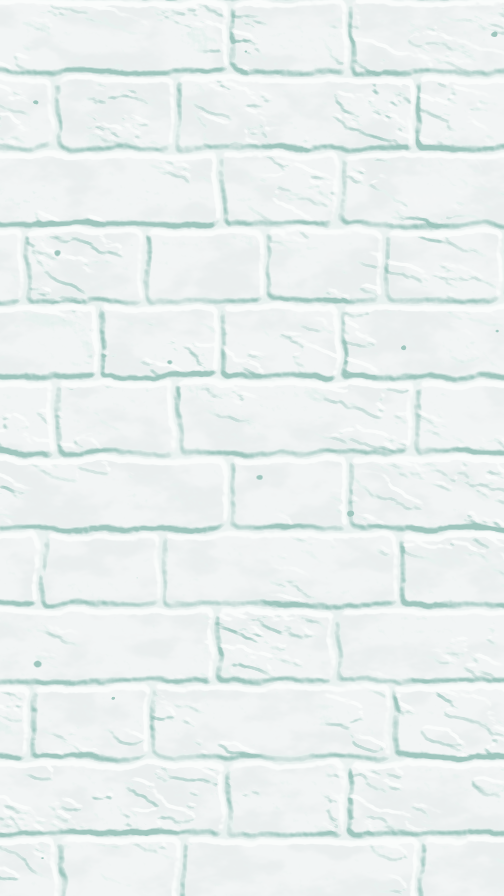
Write a WebGL 1 fragment shader that draws this texture.

```glsl
precision highp float;

uniform vec2 u_resolution;

// Layout, in units of one course height
const float COURSES = 11.76;
const float TOP_SHIFT = 0.035;
const float PERIOD = 4.73;
const float SHORT_BRICK = 1.58;
const float FIRST_SHORT = 2.925;
const float JOINT_HALF = 0.05;
const float CORNER = 0.08;

// Surface
const float EDGE_ROUGHNESS = 0.13;
const float BEVEL = 0.045;
const float FLAKE_HEIGHT = 0.30;
const float GRAIN_HEIGHT = 0.13;
const float PIT_CHANCE = 0.13;

// Light from the upper right; y points down the wall
const vec2 LIGHT_STEP = vec2(0.024, -0.040);
const float SHADOW_GAIN = 1.5;

const vec3 HIGHLIGHT = vec3(0.98, 0.99, 0.985);
const vec3 WHITE = vec3(0.95, 0.96, 0.96);
const vec3 PALE = vec3(0.91, 0.93, 0.93);
const vec3 MINT = vec3(0.91, 0.95, 0.94);
const vec3 SOFT_SHADOW = vec3(0.83, 0.89, 0.88);
const vec3 TEAL_SHADOW = vec3(0.73, 0.84, 0.82);
const vec3 DEEP_TEAL = vec3(0.63, 0.78, 0.75);

float hash(vec2 p) {
  return fract(sin(dot(p, vec2(127.1, 311.7))) * 43758.55);
}

float noise(vec2 p) {
  vec2 i = floor(p);
  vec2 f = fract(p);
  f = f * f * (3.0 - 2.0 * f);
  return mix(mix(hash(i), hash(i + vec2(1.0, 0.0)), f.x),
             mix(hash(i + vec2(0.0, 1.0)), hash(i + 1.0), f.x), f.y);
}

float fbm(vec2 p) {
  float sum = 0.0;
  float weight = 0.533;
  for (int i = 0; i < 4; i++) {
    sum += weight * noise(p);
    p = mat2(1.6, 1.2, -1.2, 1.6) * p + 5.3;
    weight *= 0.5;
  }
  return sum;
}

// Short and long bricks alternate: x is the distance to the brick, yz its id
vec3 brick(vec2 q) {
  float row = floor(q.y);
  float odd = mod(row, 2.0);
  float drift = mix(0.09, 0.23, odd) * sin(1.2 * row - 5.17);
  float u = q.x - FIRST_SHORT + 0.5 * PERIOD * odd - drift;
  float cell = floor(u / PERIOD);
  u -= cell * PERIOD;

  float isLong = step(SHORT_BRICK, u);
  float left = SHORT_BRICK * isLong;
  float right = mix(SHORT_BRICK, PERIOD, isLong);

  // Two neighbouring courses have one long brick cut in half
  if (isLong > 0.5 && abs(row - 3.5) < 1.0 && abs(row + cell - 3.0) < 0.5) {
    float middle = 0.5 * (left + right);
    if (u < middle) right = middle;
    else left = middle;
  }

  vec2 center = vec2(0.5 * (left + right), 0.5);
  vec2 halfSize = vec2(0.5 * (right - left), 0.5) - JOINT_HALF - CORNER;
  vec2 d = abs(vec2(u, fract(q.y)) - center) - halfSize;
  float dist = length(max(d, 0.0)) + min(max(d.x, d.y), 0.0) - CORNER;
  return vec3(dist, row, cell * PERIOD + left);
}

// x is the height of the wall, y the brick coverage
vec2 relief(vec2 q) {
  vec2 ragged = vec2(fbm(q * 3.0), fbm(q * 3.0 + 17.0)) - 0.5;
  vec3 b = brick(q + EDGE_ROUGHNESS * ragged);
  float face = 1.0 - smoothstep(-BEVEL, BEVEL, b.x);
  float thickness = mix(0.5, 0.9, hash(floor(b.yz * 3.0)));

  // Flaked paint in slanting ledges, gathered in patches
  vec2 strokes = vec2(q.x * 2.2, (q.y - 0.3 * q.x) * 5.0);
  float patches = smoothstep(0.35, 0.7, noise(q * 1.3 + 9.0));
  float flakes = smoothstep(0.50, 0.62, fbm(strokes + b.y * 3.7)) * patches;

  float height = face * (thickness + FLAKE_HEIGHT * flakes);
  return vec2(height + GRAIN_HEIGHT * fbm(q * 12.0), face);
}

// Sparse round holes, one candidate per square
float pits(vec2 q) {
  vec2 id = floor(q);
  vec2 spot = 0.2 + 0.6 * vec2(hash(id + 3.1), hash(id + 8.7));
  float radius = 0.025 + 0.03 * hash(id + 5.9);
  float d = length((fract(q) - spot) * vec2(0.8, 1.0)) + 0.03 * (noise(q * 16.0) - 0.5);
  return step(hash(id + 1.3), PIT_CHANCE) * (1.0 - smoothstep(radius * 0.4, radius, d));
}

void main() {
  vec2 q = vec2(gl_FragCoord.x, u_resolution.y - gl_FragCoord.y) / u_resolution.y;
  q = q * COURSES + vec2(0.0, TOP_SHIFT);

  vec2 surface = relief(q);
  float slope = relief(q + LIGHT_STEP).x - surface.x;

  // Uneven shadow under ledges, with a faint tint in the joints
  float wear = 0.45 + 1.1 * noise(q * vec2(1.6, 2.3) + 4.0);
  float shade = max(slope, 0.0) * SHADOW_GAIN * wear;
  shade += 0.09 * (1.0 - surface.y) + 0.8 * pits(q);

  vec3 color = mix(WHITE, PALE, 0.7 * smoothstep(0.42, 0.68, fbm(q * vec2(2.0, 3.5) + 30.0)));
  color = mix(color, HIGHLIGHT, smoothstep(0.02, 0.3, -slope));
  color = mix(color, MINT, smoothstep(0.02, 0.14, shade));
  color = mix(color, SOFT_SHADOW, smoothstep(0.12, 0.34, shade));
  color = mix(color, TEAL_SHADOW, smoothstep(0.30, 0.58, shade));
  color = mix(color, DEEP_TEAL, smoothstep(0.52, 0.80, shade));
  gl_FragColor = vec4(color, 1.0);
}
```
